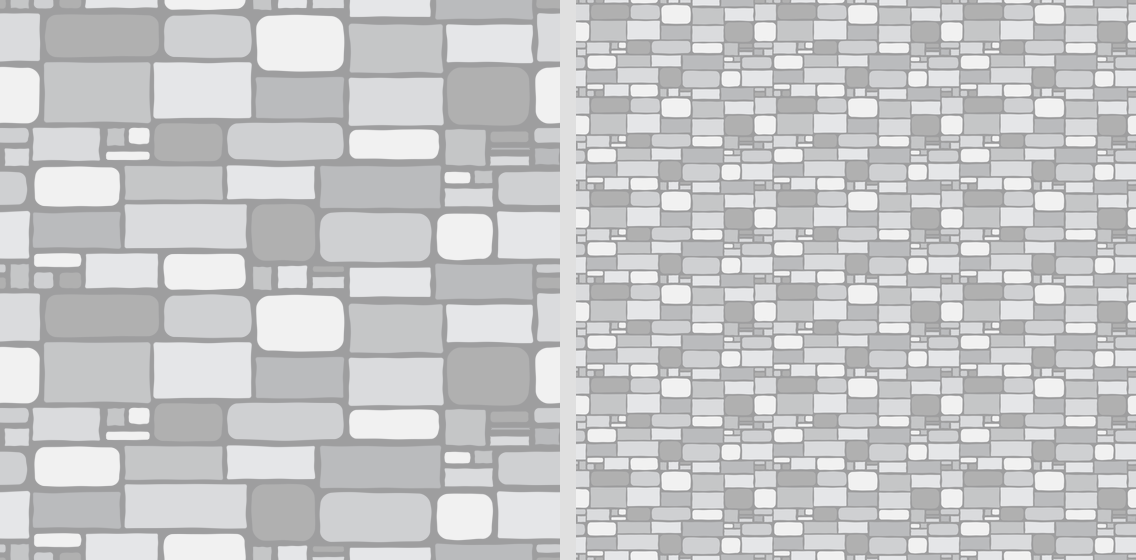
Left, the tile; right, the same tile 3 across and 3 down.
Give the GLSL for this texture, as a WebGL 1 fragment shader.

```glsl
precision highp float;
// Dry grey stone wall: an interlocking lattice of random rectangles, some cut
// into smaller stones, each drawn as a wavy rounded box over flat mortar.
// The wall unit spans the full width and repeats twice up the canvas.
uniform vec2 u_resolution;

const vec2 REPEATS = vec2(1.0, 2.0);
const float LATTICE = 6.0;          // even number of cells per repeat
const float LINE_MIN = 0.22;        // range of joint positions in a cell
const float LINE_MAX = 0.78;
const float SMALL_AREA = 0.62;      // blocks below this are often cut
const float MIN_AREA = 0.20;        // stones below this stay whole
const float CUT_SMALL = 0.65;       // chance of a cut
const float CUT_LARGE = 0.12;
const float JOINT_MIN = 0.0040;     // mortar inset on each side
const float JOINT_MAX = 0.0075;
const float WAVE = 0.0028;          // edge waviness
const float TONES = 7.0;
const vec3 MORTAR = vec3(0.62, 0.62, 0.625);
const vec3 STONE_DARK = vec3(0.69);
const vec3 STONE_LIGHT = vec3(0.945);
const vec3 COOL_TINT = vec3(-0.004, 0.0, 0.007);

float hash(vec2 p) {
  vec3 q = fract(vec3(p.xyx) * 0.1031);
  q += dot(q, q.yzx + 33.33);
  return fract((q.x + q.y) * q.z);
}

float gradientDot(vec2 corner, vec2 offset) {
  float angle = 6.28319 * hash(corner + 11.7);
  return dot(vec2(cos(angle), sin(angle)), offset);
}

float gradientNoise(vec2 p) {
  vec2 i = floor(p), f = fract(p);
  vec2 w = f * f * f * (f * (f * 6.0 - 15.0) + 10.0);
  vec2 e = vec2(1.0, 0.0);
  return mix(mix(gradientDot(i, f), gradientDot(i + e, f - e), w.x),
             mix(gradientDot(i + e.yx, f - e.yx), gradientDot(i + 1.0, f - 1.0), w.x), w.y);
}

// Joint position inside a lattice cell, wrapped to the repeat
float jointAt(vec2 cell) {
  return mix(LINE_MIN, LINE_MAX, hash(mod(cell, LATTICE) + 2.3));
}

bool isEven(vec2 cell) { return mod(cell.x + cell.y, 2.0) < 0.5; }

// Lattice vertex whose block holds p; even cells have upright joints
vec2 findBlock(vec2 p) {
  vec2 cell = floor(p), f = fract(p), side;
  float joint = jointAt(cell);
  if (isEven(cell)) {
    side.x = step(joint, f.x);
    side.y = step(jointAt(cell + vec2(2.0 * side.x - 1.0, 0.0)), f.y);
  } else {
    side.y = step(joint, f.y);
    side.x = step(jointAt(cell + vec2(0.0, 2.0 * side.y - 1.0)), f.x);
  }
  return cell + side;
}

float roundedBox(vec2 p, vec2 halfSize, float radius) {
  vec2 q = abs(p) - halfSize + radius;
  return length(max(q, 0.0)) + min(max(q.x, q.y), 0.0) - radius;
}

void main() {
  vec2 scale = REPEATS * LATTICE;
  vec2 p = gl_FragCoord.xy / u_resolution * scale;

  // Bounds of the block
  vec2 block = findBlock(p);
  float a = jointAt(block), b = jointAt(block - 1.0);
  float c = jointAt(block - vec2(1.0, 0.0)), d = jointAt(block - vec2(0.0, 1.0));
  bool even = isEven(block);
  vec2 lo = block - 1.0 + (even ? vec2(b, d) : vec2(c, b));
  vec2 hi = block + (even ? vec2(a, c) : vec2(d, a));

  // Cut blocks into smaller stones
  vec2 seed = mod(block, LATTICE);
  float tone = dot(seed, vec2(3.0, 5.0));
  for (int level = 0; level < 3; level++) {
    vec2 size = hi - lo;
    float area = size.x * size.y;
    float ratio = size.x / size.y * scale.y / scale.x;
    bool awkward = ratio > 3.2 || ratio < 1.05;
    float chance = area < SMALL_AREA ? CUT_SMALL : CUT_LARGE;
    if (area < MIN_AREA || (!awkward && hash(seed + 31.4) > chance)) break;
    vec2 axis = ratio > 1.9 ? vec2(1.0, 0.0) : vec2(0.0, 1.0);
    vec2 cut = lo + size * mix(0.38, 0.62, hash(seed + 5.3));
    float side = step(dot(cut, axis), dot(p, axis));
    lo = mix(lo, cut, axis * side);
    hi = mix(hi, cut, axis * (1.0 - side));
    seed += vec2(7.1, 4.3) + side * vec2(13.7, 29.9);
    tone += side * (2.0 + float(level));
  }
  tone = mod(floor(tone + 0.5), TONES);

  // Uneven mortar inset, in canvas units
  vec2 insetLo = vec2(hash(seed + 41.1), hash(seed + 53.2));
  vec2 insetHi = vec2(hash(seed + 67.3), hash(seed + 79.4));
  lo = lo / scale + mix(vec2(JOINT_MIN), vec2(JOINT_MAX), insetLo * insetLo);
  hi = hi / scale - mix(vec2(JOINT_MIN), vec2(JOINT_MAX), insetHi * insetHi);

  // Every third tone is a rounded barrel, the rest have flared corners
  float barrel = 1.0 - step(0.5, mod(tone, 3.0));
  vec2 halfSize = 0.5 * (hi - lo);
  vec2 local = p / scale - 0.5 * (lo + hi);
  vec2 unit = local / halfSize;
  vec2 bowed = local * (1.0 + mix(-0.02, 0.04, barrel) * unit.yx * unit.yx);
  float radius = min(halfSize.x, halfSize.y) * mix(0.12, 0.42, barrel);
  float wave = min(WAVE, 0.12 * halfSize.y) * gradientNoise(unit * 1.3 + seed * 9.17);
  float dist = roundedBox(bowed, halfSize, radius) + wave;

  vec3 stone = mix(STONE_DARK, STONE_LIGHT, tone / (TONES - 1.0));
  stone += COOL_TINT * step(0.5, tone) * step(tone, TONES - 1.5);
  float pixel = 1.0 / min(u_resolution.x, u_resolution.y);
  gl_FragColor = vec4(mix(stone, MORTAR, smoothstep(-0.8 * pixel, 0.8 * pixel, dist)), 1.0);
}
```
